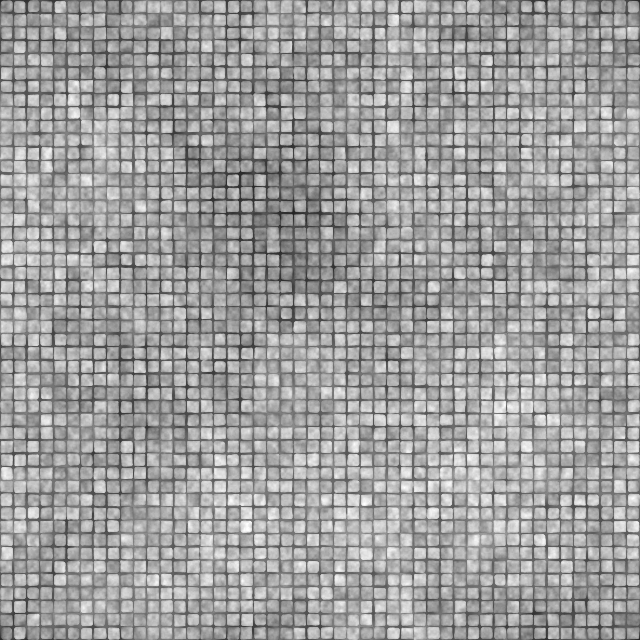
Reproduce this texture map procedurally as a WebGL 1 fragment shader.

```glsl
precision highp float;

uniform vec2 u_resolution;

const float CELLS = 48.0;            // tiles across and down
const float INSET_MIN = 0.015;       // joint half-width, in cells
const float INSET_VARY = 0.085;
const float EDGE_SLANT = 0.10;
const float EDGE_WOBBLE = 0.07;
const float RADIUS_MIN = 0.07;
const float RADIUS_VARY = 0.15;
const float EDGE_SOFTNESS = 0.05;

const float TILE_GREY = 0.73;
const float TILE_VARY = 0.20;
const float TILE_TILT = 0.16;
const float CLOUD_STRENGTH = 0.38;
const float RIM_SHADE = 0.07;
const float GROUT_GREY = 0.375;
const float GROUT_VARY = 0.30;
const float JOINT_WEAR = 0.45;

const float MOTTLE_CELLS = 5.0;      // broad patches across the surface
const float MOTTLE_STRENGTH = 0.22;
const float STAIN_STRENGTH = 0.09;
const float STAIN_WIDTH = 0.10;
const vec2 STAIN_START = vec2(0.18, 0.88);
const vec2 STAIN_END = vec2(0.62, 0.50);

vec4 hash4(vec2 p) {
  vec4 q = fract(p.xyxy * vec4(0.1031, 0.1030, 0.0973, 0.1099));
  q += dot(q, q.wzxy + 33.33);
  return fract((q.xxyz + q.yzzw) * q.zywx);
}

float valueNoise(vec2 p, float period) {
  vec2 i = floor(p);
  vec2 f = p - i;
  f = f * f * (3.0 - 2.0 * f);
  vec2 a = mod(i, period);
  vec2 b = mod(i + 1.0, period);
  return mix(mix(hash4(a).x, hash4(vec2(b.x, a.y)).x, f.x),
             mix(hash4(vec2(a.x, b.y)).x, hash4(b).x, f.x), f.y);
}

// Repeating fractal noise, centred on zero
float fbm(vec2 p, float period) {
  float sum = 0.0;
  float amplitude = 0.5;
  for (int octave = 0; octave < 3; octave++) {
    sum += amplitude * (valueNoise(p, period) - 0.5);
    p *= 2.0;
    period *= 2.0;
    amplitude *= 0.5;
  }
  return sum;
}

// Signed distance to a rounded tile with four independently slanted edges
float tileDistance(vec2 f, vec4 edges, vec4 slants, float radius) {
  vec2 c = f.yx - 0.5;
  vec4 inset = INSET_MIN + INSET_VARY * edges
             + EDGE_SLANT * (slants - 0.5) * c.xyxy;
  vec2 q = max(inset.xy - f, f - 1.0 + inset.zw) + radius;
  return length(max(q, 0.0)) + min(max(q.x, q.y), 0.0) - radius;
}

// Soft diagonal stain
float stain(vec2 uv) {
  vec2 axis = STAIN_END - STAIN_START;
  vec2 p = uv - STAIN_START;
  float along = clamp(dot(p, axis) / dot(axis, axis), 0.0, 1.0);
  float d = length(p - axis * along) / STAIN_WIDTH;
  return exp(-d * d);
}

void main() {
  vec2 uv = gl_FragCoord.xy / u_resolution;
  vec2 grid = uv * CELLS;
  vec2 cell = floor(grid);
  vec2 f = grid - cell;
  float pixel = CELLS / min(u_resolution.x, u_resolution.y);

  vec4 edges = hash4(cell + 11.0);
  vec4 slants = hash4(cell + 83.0);
  vec4 look = hash4(cell + 157.0);

  // Tile outline
  float radius = RADIUS_MIN + RADIUS_VARY * look.w;
  float d = tileDistance(f, edges, slants, radius);
  d += EDGE_WOBBLE * fbm(grid * 3.0, CELLS * 3.0);
  float blur = 0.5 * max(pixel, EDGE_SOFTNESS);
  float cover = 1.0 - smoothstep(-blur, blur, d);

  // Tile face: own grey, tilt, clouding and a darker rim
  float tile = TILE_GREY + TILE_VARY * (look.x - 0.5);
  tile += TILE_TILT * dot(f - 0.5, look.yz - 0.5);
  tile += CLOUD_STRENGTH * fbm(f * 2.5 + 50.0 * look.yz, 64.0);
  tile -= RIM_SHADE * smoothstep(-0.16, 0.0, d);

  // Joints: uneven grout, partly worn towards the tile grey
  float grout = GROUT_GREY + GROUT_VARY * fbm(grid, CELLS);
  float wear = smoothstep(0.50, 0.90, valueNoise(grid * 0.5, CELLS * 0.5));
  grout = mix(grout, tile, JOINT_WEAR * wear);

  // Broad discolouration
  float grey = mix(grout, tile, cover);
  grey += MOTTLE_STRENGTH * fbm(uv * MOTTLE_CELLS, MOTTLE_CELLS);
  grey -= STAIN_STRENGTH * stain(uv);

  gl_FragColor = vec4(vec3(clamp(grey, 0.0, 1.0)), 1.0);
}
```
